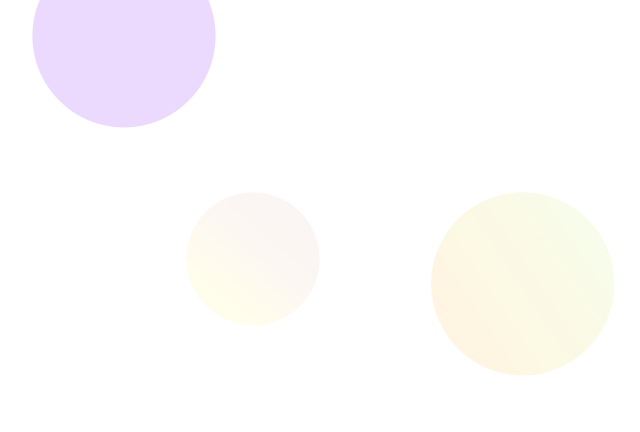
A WebGL 2 fragment shader for this background:

```glsl
#version 300 es
precision highp float;
// Three soft pastel discs with diagonal gradients on a white ground.

uniform vec2 u_resolution;
out vec4 outColor;

// Antialiased coverage of a disc; one pixel is 1 / height.
float disc(vec2 p, float radius) {
    return clamp(0.5 + (radius - length(p)) * u_resolution.y, 0.0, 1.0);
}

// Position along a direction across the disc, from 0 to 1.
float along(vec2 p, float radius, vec2 direction) {
    return 0.5 + 0.5 * dot(p, normalize(direction)) / radius;
}

void main() {
    // Height runs from 0 to 1, width follows the aspect ratio.
    vec2 uv = gl_FragCoord.xy / u_resolution.y;
    vec3 color = vec3(1.0);

    // Lavender disc, cut by the top edge
    vec2 lavenderPos = uv - vec2(0.287, 0.917);
    color = mix(color, vec3(0.926, 0.850, 0.996), disc(lavenderPos, 0.212));

    // Small disc: pale yellow to faint blush
    vec2 creamPos = uv - vec2(0.5857, 0.4008);
    float creamT = along(creamPos, 0.154, vec2(0.65, 0.76));
    vec3 cream = mix(vec3(1.0, 0.992, 0.925), vec3(0.986, 0.965, 0.953),
                     smoothstep(0.05, 0.8, creamT));
    color = mix(color, cream, disc(creamPos, 0.154));

    // Large disc: peach through soft yellow to pale green
    vec2 limePos = uv - vec2(1.210, 0.343);
    float limeT = along(limePos, 0.212, vec2(0.83, 0.55));
    vec3 lime = mix(vec3(1.0, 0.959, 0.885), vec3(0.987, 0.976, 0.894),
                    smoothstep(0.05, 0.4, limeT));
    lime = mix(lime, vec3(0.973, 0.988, 0.918), smoothstep(0.4, 1.0, limeT));
    color = mix(color, lime, disc(limePos, 0.212));

    outColor = vec4(color, 1.0);
}
```
